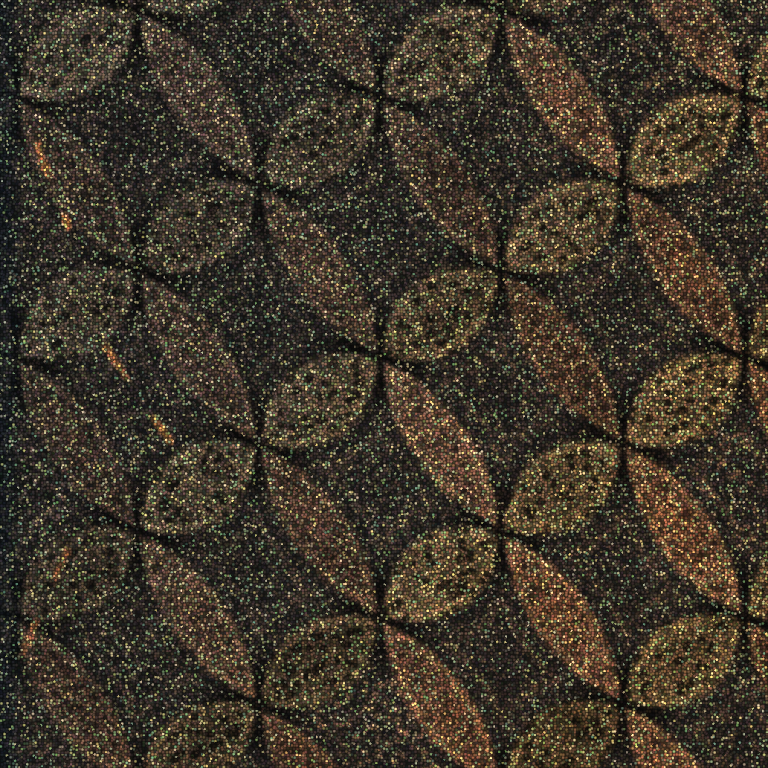
Write a WebGL 2 fragment shader that draws this pattern.

```glsl
#version 300 es
precision highp float;
// Worn, grainy cloth with a slanted lattice of four-petal flowers.
// Interlocking circles in sheared lattice space leave lens petals on each edge;
// cellular noise adds curls, flecks and grain, layered sines add uneven fading.

uniform vec2 u_resolution;
out vec4 fragColor;

vec3 hash3(vec2 p) {
  vec3 q = fract(p.xyx * vec3(0.1031, 0.1030, 0.0973));
  q += dot(q, q.yxz + 33.33);
  return fract((q.xxy + q.yzz) * q.zyx);
}

// x: distance to the nearest scattered point, yzw: its random values
vec4 cellular(vec2 p) {
  vec2 cell = floor(p);
  vec4 nearest = vec4(9.0);
  for (int j = -1; j <= 1; j++) {
    for (int i = -1; i <= 1; i++) {
      vec2 id = cell + vec2(i, j);
      vec3 h = hash3(id + 71.0);
      float d = length(id + 0.15 + 0.7 * h.xy - p);
      if (d < nearest.x) nearest = vec4(d, hash3(id + 313.0));
    }
  }
  return nearest;
}

float layeredSines(vec2 p) {
  float sum = 0.0, amp = 0.5;
  for (int i = 0; i < 4; i++) {
    sum += amp * sin(p.x + 1.7 * sin(p.y)) * cos(p.y - 0.6 * p.x);
    p = mat2(1.5, 1.1, -1.1, 1.5) * p + 2.3;
    amp *= 0.55;
  }
  return sum;
}

// Lens centred on a lattice edge: along runs 0..1, across is measured from it
float petal(float along, float across) {
  return length(vec2(along - 0.5, abs(across) + 0.5)) - 0.698;
}

float bump(float x, float width) {
  return exp(-x * x / (width * width));
}

// Broken gilt streaks down the left side
float giltStreaks(vec2 p, float texture1) {
  float gilt = 0.0;
  for (int i = 0; i < 3; i++) {
    float k = float(i);
    vec2 q = p - vec2(0.06 + 0.11 * mod(k, 2.0), 0.78 - 0.28 * k);
    vec2 axis = vec2(0.06 * sin(0.5 + 1.6 * k), -0.075);
    float t = clamp(dot(q, axis) / dot(axis, axis), -1.0, 1.0);
    float d = length(q - t * axis) + 0.004 * texture1;
    float broken = smoothstep(-0.35, 0.5, sin(5.0 * t + 2.4 + 1.1 * k));
    gilt += smoothstep(0.0095, 0.003, d) * broken * (1.0 - 0.22 * k);
  }
  return gilt;
}

void main() {
  vec2 p = gl_FragCoord.xy / u_resolution;
  float warp = layeredSines(p * 24.0);

  // Lattice coordinates: short edge rises, long edge falls
  mat2 lattice = mat2(0.158, 0.113, 0.158, -0.226);
  vec2 uv = inverse(lattice) * (p + 0.0015 * warp - vec2(0.495, 0.535));
  vec2 f = fract(uv);
  vec2 offset = uv - round(uv);
  float shortPetal = petal(f.x, offset.y);
  float longPetal = petal(f.y, offset.x);
  float d = min(shortPetal, longPetal);
  float isLong = step(longPetal, shortPetal);
  float along = mix(f.x, f.y, isLong);
  vec2 edgeId = mix(vec2(floor(uv.x), round(uv.y)),
                    vec2(round(uv.x), floor(uv.y)), isLong);
  vec3 petalRandom = hash3(edgeId + 40.0 * isLong + 90.0);
  float inside = smoothstep(0.02, -0.03, d);

  // Petals: pale rim, dark curls, a rusty glow on the long ones
  vec4 curl = cellular(p * vec2(58.0, 66.0) + warp);
  vec3 petalTone = mix(vec3(0.35, 0.275, 0.175), vec3(0.37, 0.255, 0.175), isLong);
  petalTone *= 0.82 + 0.36 * petalRandom.x;
  float curlMark = smoothstep(0.48, 0.22, curl.x) * step(0.42, curl.y);
  petalTone *= 1.0 - curlMark * mix(0.58, 0.3, isLong);
  petalTone += vec3(0.13, 0.065, 0.025) * isLong * petalRandom.y
             * bump(along - 0.45, 0.2) * smoothstep(-0.05, -0.18, d);
  petalTone += vec3(0.10, 0.08, 0.045) * bump(d + 0.04, 0.022);

  // Ground: dark cloth with brown flecks, denser in some cells
  float cellRandom = hash3(floor(uv) + 17.0).x;
  float fleck = smoothstep(0.45, 0.15, curl.x) * step(0.45, curl.z);
  vec3 groundTone = vec3(0.165, 0.145, 0.125)
    + vec3(0.20, 0.14, 0.08) * fleck * (0.25 + 0.75 * cellRandom * cellRandom)
    + vec3(0.08, 0.055, 0.03) * bump(d - 0.11, 0.025);
  vec3 color = mix(groundTone, petalTone, inside);

  // Dark star in the gaps around each flower centre
  float nodeDist = length(lattice * offset);
  float gap = smoothstep(-0.025, 0.012, d) * smoothstep(0.085, 0.03, nodeDist);
  color *= 1.0 - 0.62 * max(gap, smoothstep(0.016, 0.004, nodeDist));

  // Uneven fading: dim and cool at the upper left, a blue-black left margin
  float shade = smoothstep(-0.25, 0.75, p.x - 0.55 * p.y + 0.16 * layeredSines(p * 7.0));
  vec3 dimTone = vec3(dot(color, vec3(0.35))) * vec3(0.72, 0.74, 0.72) + 0.035;
  color = mix(mix(dimTone, color, 0.42), color * 1.08, shade);
  color *= 1.0 + 0.16 * warp;
  color = mix(color, vec3(0.07, 0.10, 0.12), 0.7 * smoothstep(0.035, 0.005, p.x));
  color = mix(color, vec3(0.76, 0.48, 0.28), 0.9 * giltStreaks(p, curl.x));

  // Grain: tinted dots and scattered pale specks
  vec4 grain = cellular(p * 265.0);
  float grainDot = smoothstep(0.8, 0.12, grain.x);
  color *= 0.46 + 1.25 * grainDot * mix(vec3(grain.y), grain.yzw, 0.28);
  color += vec3(0.42, 0.38, 0.32) * grainDot * smoothstep(0.68, 1.0, grain.z)
         * (0.75 + 0.5 * grain.yzw);

  fragColor = vec4(clamp(color, 0.0, 1.0), 1.0);
}
```
